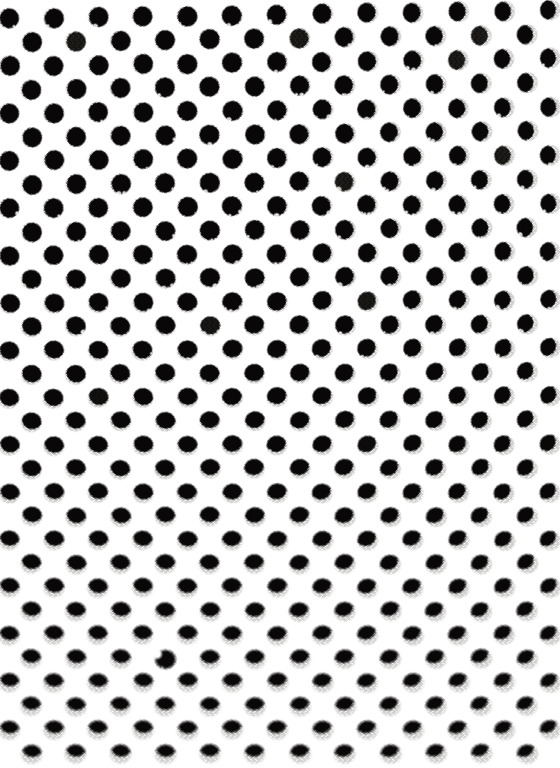
Give the GLSL for this pattern, as a Shadertoy shader.

```glsl
// Perforated white sheet: staggered dark holes with tilted walls and chipped lower edges.

// All lengths are fractions of the canvas height, measured from the top left.
const vec2  ORIGIN     = vec2(0.0122, 0.0247);  // centre of the first hole
const vec2  PITCH      = vec2(0.0576, 0.03086); // column step, half-row step
const float SPREAD     = 0.00009;  // extra column step towards the right
const float TILT       = 0.0165;   // rise of the rows at the upper right
const float ROWS       = 32.0;
const float RADIUS     = 0.0129;
const float SQUASH     = 0.09;     // vertical flattening towards the bottom
const vec2  VIEW_POINT = vec2(0.27, 0.28); // where holes are seen straight on
const vec2  WALL_SHIFT = vec2(0.012, 0.0115);
const float BLUR_TOP   = 0.0015;
const float BLUR_LOW   = 0.0030;
const float JITTER     = 0.0007;
const float ROUGHNESS  = 0.00028;
const float CHIP_RATE  = 0.62;
const float CHIP_SIZE  = 0.0036;
const vec2  ODD_HOLE   = vec2(3.5, 27.0); // one smudged hole, column and row
const vec3  SHEET      = vec3(1.0);
const vec3  WALL       = vec3(0.82, 0.82, 0.81);
const vec3  HOLE       = vec3(0.035, 0.028, 0.028);
const vec3  STAIN      = vec3(0.17, 0.16, 0.14);

float hash(vec2 p) {
    vec3 q = fract(p.xyx * vec3(0.1031, 0.1030, 0.0973));
    q += dot(q, q.yzx + 33.33);
    return fract((q.x + q.y) * q.z);
}

float layeredSines(vec2 p) {
    return sin(p.x + 1.7 * sin(p.y * 0.8)) * 0.5
         + sin(p.y * 1.9 + 1.3 * sin(p.x * 1.4)) * 0.3
         + sin((p.x + p.y) * 3.1) * 0.2;
}

float rowTilt(vec2 p) {
    return TILT * p.x * max(1.0 - p.y / 0.65, 0.0);
}

vec2 holeCentre(vec2 cell) {
    vec2 c = ORIGIN + cell * PITCH;
    c.x += SPREAD * cell.x * cell.x;
    c.y -= rowTilt(c);
    return c + JITTER * (vec2(hash(cell + 3.1), hash(cell + 8.7)) * 2.0 - 1.0);
}

float ellipseDistance(vec2 p, vec2 radii) {
    return (length(p / radii) - 1.0) * min(radii.x, radii.y);
}

float coverage(float d, float blur) {
    return 1.0 - smoothstep(-blur, blur, d);
}

// Bites taken out of the lower edge, more common towards the middle and right
float chipEdge(float d, vec2 q, vec2 cell, vec2 centre) {
    float rate = CHIP_RATE * smoothstep(0.0, 0.45, centre.x)
               * smoothstep(0.0, 0.25, centre.y) + 0.08;
    for (int i = 0; i < 3; i++) {
        vec2 seed = cell * 2.0 + float(i) * 17.3;
        if (hash(seed) > rate) continue;
        float angle = mix(0.3, 2.5, hash(seed + 5.3));
        float size = CHIP_SIZE * mix(0.3, 1.0, hash(seed + 9.1));
        vec2 bite = RADIUS * vec2(cos(angle), sin(angle));
        d = max(d, size - length(q - bite));
    }
    return d;
}

vec3 drawHole(vec3 base, vec2 p, vec2 cell, float pixel) {
    vec2 centre = holeCentre(cell);
    vec2 q = p - centre;
    float odd = 1.0 - step(0.1, distance(cell, ODD_HOLE));
    float depth = smoothstep(0.45, 1.0, centre.y);
    float blur = max(mix(BLUR_TOP, BLUR_LOW, max(depth, odd)), pixel);
    vec2 radii = RADIUS * vec2(1.0, 1.0 - SQUASH * centre.y);
    float grain = layeredSines(p * 950.0);

    // Opening, and its far side shifted by the viewing angle
    vec2 shift = WALL_SHIFT * max(centre - VIEW_POINT, vec2(-0.08, 0.0)) * (1.0 - odd);
    float opening = ellipseDistance(q, radii) + ROUGHNESS * grain;
    float dark = max(opening, ellipseDistance(q + shift, radii) + 2.0 * ROUGHNESS * grain);
    dark = chipEdge(dark, q, cell, centre);

    // Pale wall with bright flecks, then the dark interior
    vec3 wall = mix(WALL, SHEET, smoothstep(0.1, 0.7, grain) * 0.8);
    float stained = step(0.93, hash(cell + 21.0)) * (1.0 - smoothstep(0.3, 0.7, p.y));
    vec3 inside = mix(HOLE, STAIN, stained * (0.5 + 0.3 * grain));
    base = mix(base, wall, coverage(opening - 0.0008, blur));
    base = mix(base, inside, coverage(dark, blur));

    // Pale glint on the smudged hole
    float glint = length(q + vec2(0.011, 0.007)) - 0.006;
    return mix(base, SHEET, odd * coverage(glint, blur));
}

void mainImage(out vec4 fragColor, in vec2 fragCoord) {
    float pixel = 1.0 / iResolution.y;
    vec2 p = vec2(fragCoord.x, iResolution.y - fragCoord.y) * pixel;

    // Undo the row tilt and column spread to find the nearest cells
    vec2 grid = (p + vec2(0.0, rowTilt(p)) - ORIGIN) / PITCH;
    grid.x -= SPREAD / PITCH.x * grid.x * grid.x;

    vec3 color = SHEET;
    for (int i = -1; i <= 1; i++) {
        float row = floor(grid.y + 0.5) + float(i);
        if (row < 0.0 || row >= ROWS) continue;
        float stagger = 0.5 * mod(row, 2.0);
        float column = floor(grid.x - stagger + 0.5) + stagger;
        color = drawHole(color, p, vec2(column, row), pixel);
    }
    fragColor = vec4(color, 1.0);
}
```
